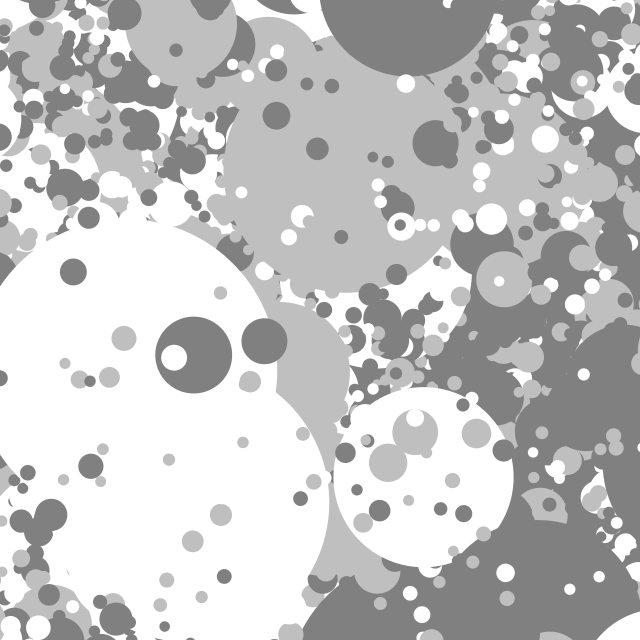
This pattern is drawn by a Shadertoy shader. Its source:

```glsl
// Dead-leaves field: overlapping flat discs of many sizes in grey, silver and white.

const vec3 GREY   = vec3(0.50);
const vec3 SILVER = vec3(0.75);
const vec3 WHITE  = vec3(1.00);

const int   EPOCHS        = 18;    // repeats of the whole size range, front to back
const int   OCTAVES       = 5;     // size classes, each half the one before
const float LARGEST_CELL  = 0.55;  // cell width of the largest class, canvas units
const float MAX_RADIUS    = 0.47;  // in cells; below one half, so 2x2 cells suffice
const float LARGE_FILL    = 0.50;  // share of cells holding a disc, largest class
const float SMALL_FILL    = 0.15;  // the same for all other classes
const float GREY_CHANCE   = 0.44;
const float SILVER_CHANCE = 0.59;  // share of silver among discs that are not grey
const vec2  LARGE_GREY    = vec2(0.10, 0.90); // grey chance of large discs, left and right
const int   SEED          = 37;

// Integer hash giving three values in 0..1
vec3 hash3(ivec3 key) {
    uvec3 v = uvec3(key) * 1664525u + 1013904223u;
    v.x += v.y * v.z;
    v.y += v.z * v.x;
    v.z += v.x * v.y;
    v ^= v >> 16u;
    v.x += v.y * v.z;
    v.y += v.z * v.x;
    v.z += v.x * v.y;
    return vec3(v >> 8u) / 16777216.0;
}

// Flat colour of a disc; large discs lean to grey on the right side
vec3 discColor(float pick, float centerX, int octave) {
    float greyChance = octave < 2
        ? mix(LARGE_GREY.x, LARGE_GREY.y, smoothstep(0.35, 0.75, centerX))
        : GREY_CHANCE;
    if (pick < greyChance) return GREY;
    return pick < mix(greyChance, 1.0, SILVER_CHANCE) ? SILVER : WHITE;
}

// Puts one sparse grid of discs behind what is drawn; sum.a is the uncovered share
void addLayer(inout vec4 sum, vec2 p, float pixel, int octave, int layer) {
    float cellSize = LARGEST_CELL * exp2(-float(octave));
    float fill = octave == 0 ? LARGE_FILL : SMALL_FILL;
    vec2 shift = hash3(ivec3(layer, SEED, 5)).xy;
    vec2 q = p / cellSize + shift;
    ivec2 corner = ivec2(floor(q - 0.5));

    for (int i = 0; i < 4; i++) {
        ivec2 cell = corner + ivec2(i & 1, i >> 1);
        vec3 place = hash3(ivec3(cell, layer));
        if (place.z > fill) continue;

        // Inverse-cube law: every size class covers a like area
        vec3 look = hash3(ivec3(cell, layer + 1000));
        float radius = MAX_RADIUS * inversesqrt(mix(1.0, 4.0, look.x));
        vec2 center = vec2(cell) + place.xy;
        float inside = (radius - distance(q, center)) * cellSize;
        float cover = clamp(0.5 + inside / pixel, 0.0, 1.0) * sum.a;

        float centerX = (center.x - shift.x) * cellSize;
        sum.rgb += cover * discColor(look.y, centerX, octave);
        sum.a -= cover;
    }
}

void mainImage(out vec4 fragColor, in vec2 fragCoord) {
    float pixel = 1.0 / min(iResolution.x, iResolution.y);
    vec2 p = fragCoord * pixel;
    vec4 sum = vec4(0.0, 0.0, 0.0, 1.0);

    // Front to back, small discs first in each epoch, until the point is covered
    for (int epoch = 0; epoch < EPOCHS && sum.a > 0.004; epoch++) {
        for (int octave = OCTAVES - 1; octave >= 0; octave--) {
            addLayer(sum, p, pixel, octave, SEED + epoch * OCTAVES + octave);
            if (sum.a < 0.004) break;
        }
    }
    fragColor = vec4(sum.rgb + sum.a * GREY, 1.0);
}
```
